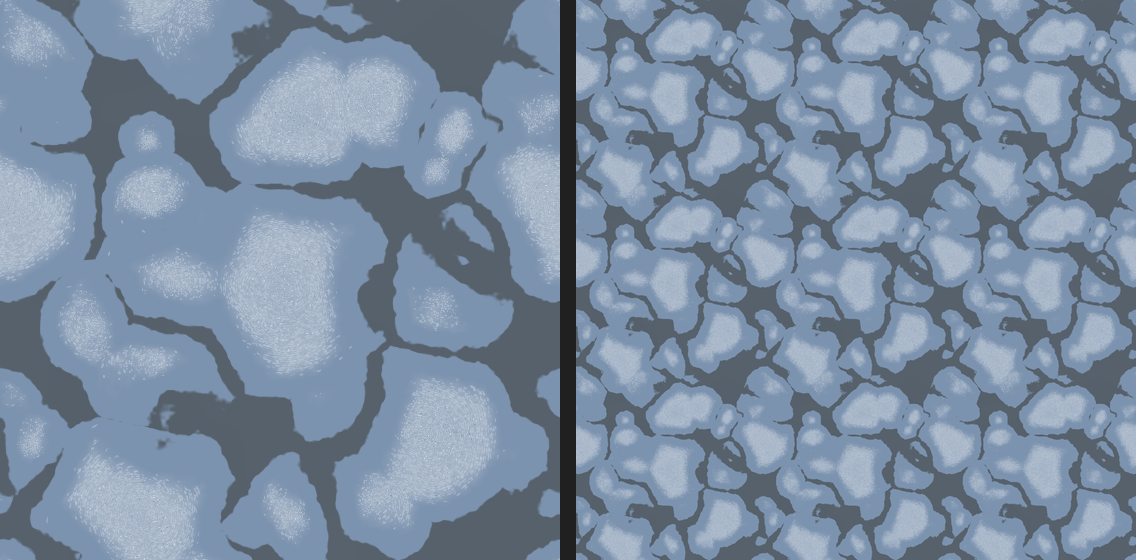
Left: one tile. Right: repeated 3 by 3.
This texture is drawn by a WebGL 2 fragment shader. Its source:

```glsl
#version 300 es
precision highp float;
// Pale, frosted colonies of merged round lobes on slate, parted by thin channels.
// Clusters follow a low-discrepancy sequence on a torus; the depth inside the
// nearest one sets a flat blue rim, a soft body and rings of short brush dashes.

#define CLUSTERS 12
#define LARGEST 0.200
#define SMALLEST 0.075
#define CHANNEL 0.017
#define EDGE_ROUGHNESS 0.010
#define DASH_SIZE vec2(0.017, 0.0042)
#define DASH_STRENGTH 0.50
#define SLATE vec3(0.335, 0.378, 0.418)
#define RIM vec3(0.485, 0.575, 0.685)
#define BODY vec3(0.635, 0.695, 0.770)
#define PALE vec3(0.735, 0.785, 0.840)

uniform vec2 u_resolution;
out vec4 fragColor;

const float TAU = 6.28318;

float hash(vec2 p) {
    vec3 q = fract(p.xyx * 0.1031);
    q += dot(q, q.yzx + 33.33);
    return fract((q.x + q.y) * q.z);
}

// Value noise with n cells per tile; n is a whole number so it wraps.
float noise(vec2 uv, float n) {
    vec2 cell = floor(uv * n), f = fract(uv * n);
    f = f * f * (3.0 - 2.0 * f);
    vec2 a = mod(cell, n), b = mod(cell + 1.0, n);
    return mix(mix(hash(a + n), hash(vec2(b.x, a.y) + n), f.x),
               mix(hash(vec2(a.x, b.y) + n), hash(b + n), f.x), f.y);
}

vec2 wrapDelta(vec2 d) {
    return fract(d + 0.5) - 0.5;
}

// Short strokes along circles round a lobe centre; x = cover, y = tone.
vec2 dashes(vec2 q, float warp, float seed, float density) {
    float row = (length(q) + warp) / DASH_SIZE.y + seed * 0.37;
    float ring = floor(row);
    float count = max(3.0, floor(TAU * (ring + 0.5) * DASH_SIZE.y / DASH_SIZE.x));
    float turn = fract(atan(q.y, q.x) / TAU + hash(vec2(ring, seed)));
    float along = turn * count;
    vec2 id = vec2(floor(along) + seed * 17.0, ring + seed * 5.0);
    vec2 f = vec2(fract(along), fract(row)) - 0.5;
    f.y += (hash(id + 7.0) - 0.5) * 0.8 * f.x;
    float cover = 1.0 - smoothstep(0.55, 1.0, length(f * 2.0));
    return vec2(cover * step(hash(id), density), hash(id + 31.0));
}

void main() {
    vec2 uv = gl_FragCoord.xy / u_resolution;
    float pixel = 1.0 / min(u_resolution.x, u_resolution.y);

    // Nearest and second nearest cluster, each made of three lobes.
    float nearest = 9.0, second = 9.0, size = LARGEST, seed = 0.0;
    vec2 fromLobe = vec2(0.0);
    for (int i = 0; i < CLUSTERS; i++) {
        float k = float(i);
        vec2 jitter = vec2(hash(vec2(k, 3.0)), hash(vec2(k, 8.0))) - 0.5;
        vec2 centre = 0.5 + k * vec2(0.75488, 0.56984) + 0.04 * jitter;
        float radius = mix(LARGEST, SMALLEST, k / float(CLUSTERS - 1));
        float d = 9.0, lobe = 0.0;
        vec2 offset = vec2(0.0);
        for (int j = 0; j < 3; j++) {
            float m = float(j);
            float angle = 2.4 * k + 1.0 + 2.1 * m;
            float reach = j == 0 ? 0.0 : radius * (0.75 + 0.2 * m);
            vec2 q = wrapDelta(uv - centre - reach * vec2(cos(angle), sin(angle)));
            float lobeD = length(q) - radius * (1.0 - 0.25 * m);
            if (lobeD < d) { d = lobeD; offset = q; lobe = m; }
        }
        if (d < nearest) {
            second = nearest;
            nearest = d;
            size = radius;
            fromLobe = offset;
            seed = k * 3.0 + lobe;
        } else {
            second = min(second, d);
        }
    }

    // Depth below the ragged outline, cut back where clusters meet.
    float broad = noise(uv, 5.0);
    float medium = noise(uv, 14.0);
    float rough = (medium - 0.5) * 1.2 + (noise(uv, 48.0) - 0.5) * 0.8
                + (noise(uv, 130.0) - 0.5) * 0.4;
    float gap = CHANNEL * mix(-0.4, 1.2, broad);
    float depth = min(-nearest, 0.5 * (second - nearest) - gap);
    depth += EDGE_ROUGHNESS * rough;

    // Flat rim, then a body that pales quickly and dulls again toward the core.
    float rim = 0.016 + 0.15 * size;
    float rise = smoothstep(0.65 * rim, 1.65 * rim, depth);
    float core = smoothstep(1.6 * rim, 4.0 * rim, depth);
    float mottle = noise(uv, 9.0) * 0.6 + noise(uv, 27.0) * 0.4;
    vec3 colour = mix(RIM, BODY, rise * (0.85 + 0.3 * mottle - 0.15 * core));

    // Three passes of dashes, densest on the shoulder of each lobe.
    float density = smoothstep(0.75 * rim, 1.7 * rim, depth) * mix(0.75, 0.45, core);
    float warp = 0.016 * medium + 0.012 * mottle;
    for (int n = 0; n < 3; n++) {
        vec2 dash = dashes(fromLobe, warp, seed + float(n) * 41.0, density);
        vec3 tint = mix(BODY, PALE, smoothstep(0.0, 0.6, dash.y));
        colour = mix(colour, tint, dash.x * DASH_STRENGTH * mix(1.0, 0.55, core));
    }

    // Fine light and dark specks.
    vec2 grain = floor(uv * 300.0);
    float speck = hash(grain + 60.0);
    float dotMask = 1.0 - smoothstep(0.25, 0.5, length(fract(uv * 300.0) - 0.5));
    float flecks = step(0.975, speck) - 0.8 * step(speck, 0.015);
    colour += 0.10 * rise * dotMask * flecks;

    vec3 ground = SLATE + 0.012 * (broad - 0.5);
    fragColor = vec4(mix(ground, colour, smoothstep(-pixel, pixel, depth)), 1.0);
}
```
